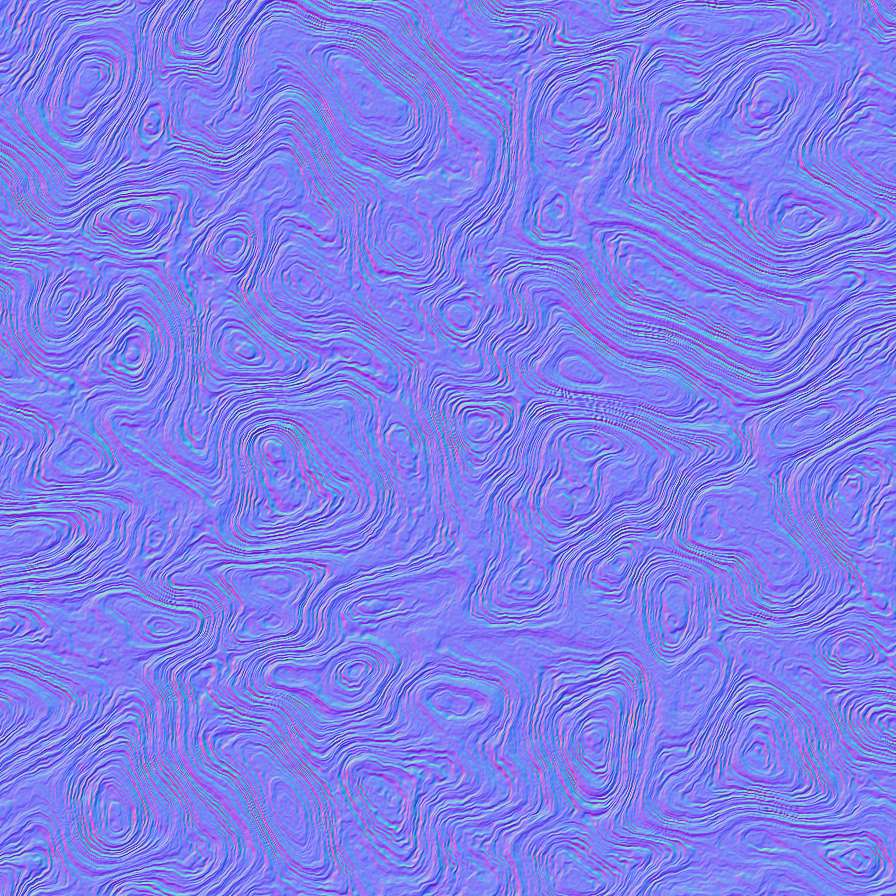
Reproduce this texture map procedurally as a WebGL 2 fragment shader.

```glsl
#version 300 es
precision highp float;
// Tangent-space normal map of weathered, agate-like strata.
// A warped noise field is sliced into thin, broken terraces along its contours;
// central differences of that height give the encoded surface normal.

uniform vec2 u_resolution;
out vec4 fragColor;

const float TAU = 6.28319;

float hash(vec2 cell) {
    vec3 q = fract(cell.xyx * 0.1031);
    q += dot(q, q.yzx + 33.33);
    return fract((q.x + q.y) * q.z);
}

// Dot product of a cell corner's random unit gradient with the offset to it
float cornerSlope(vec2 cell, vec2 offset) {
    float angle = TAU * hash(cell);
    return dot(vec2(cos(angle), sin(angle)), offset);
}

float gradientNoise(vec2 p) {
    vec2 cell = floor(p);
    vec2 f = p - cell;
    vec2 w = f * f * f * (f * (f * 6.0 - 15.0) + 10.0);
    vec2 right = vec2(1.0, 0.0);
    vec2 up = vec2(0.0, 1.0);
    float low = mix(cornerSlope(cell, f), cornerSlope(cell + right, f - right), w.x);
    float high = mix(cornerSlope(cell + up, f - up), cornerSlope(cell + 1.0, f - 1.0), w.x);
    return mix(low, high, w.y);
}

// Broad field whose closed contours form the eyes and winding streams
float strataField(vec2 p) {
    vec2 warp = vec2(gradientNoise(p * 3.0 + 7.3), gradientNoise(p * 3.0 + 31.7));
    vec2 q = p + 0.09 * warp + 20.0;
    return gradientNoise(q * vec2(5.2, 6.2)) + 0.38 * gradientNoise(q * vec2(11.0, 12.5));
}

// Noise across the layers that drifts slowly along them
float layerNoise(float level, float drift, float frequency) {
    return gradientNoise(vec2(level * frequency + 90.0, drift + frequency));
}

// Flat treads joined by a steep edge
float terrace(float value) {
    return smoothstep(-0.23, 0.23, value);
}

float surfaceHeight(vec2 p) {
    float ragged = 0.018 * gradientNoise(p * 48.0) + 0.012 * gradientNoise(p * 125.0);
    float level = strataField(p) + ragged;
    float drift = dot(p, vec2(3.0, 4.0));

    // Rounded bands and bold steps, then fine steps that break up along the layers
    float bands = layerNoise(level, drift, 13.0);
    float boldSteps = terrace(layerNoise(level, drift * 3.0, 27.0));
    float fineSteps = terrace(layerNoise(level, drift * 7.0, 56.0));
    float rough = smoothstep(-0.35, 0.15, layerNoise(level, drift, 6.0));
    float broken = 0.45 + 0.55 * smoothstep(-0.2, 0.2, gradientNoise(p * 38.0 + 5.0));

    // Fibres run along the layers; grain lies evenly over everything
    float fibres = layerNoise(level, drift * 20.0, 105.0);
    float grain = gradientNoise(p * 235.0);
    return 0.0026 * bands + 0.0011 * boldSteps + 0.0024 * rough * broken * fineSteps
        + 0.0007 * fibres + 0.0003 * grain;
}

// Normal with its green axis pointing down the canvas
vec3 surfaceNormal(vec2 p, float reach) {
    vec2 dx = vec2(reach, 0.0);
    vec2 dy = vec2(0.0, reach);
    float slopeX = (surfaceHeight(p + dx) - surfaceHeight(p - dx)) / (2.0 * reach);
    float slopeY = (surfaceHeight(p + dy) - surfaceHeight(p - dy)) / (2.0 * reach);
    return normalize(vec3(-slopeX, slopeY, 1.0));
}

void main() {
    vec2 p = gl_FragCoord.xy / u_resolution;
    vec3 normal = surfaceNormal(p, 0.0009);
    // Unresolved roughness shortens the normal's upright part
    normal.z *= 0.94;
    fragColor = vec4(0.5 + 0.5 * normal, 1.0);
}
```
